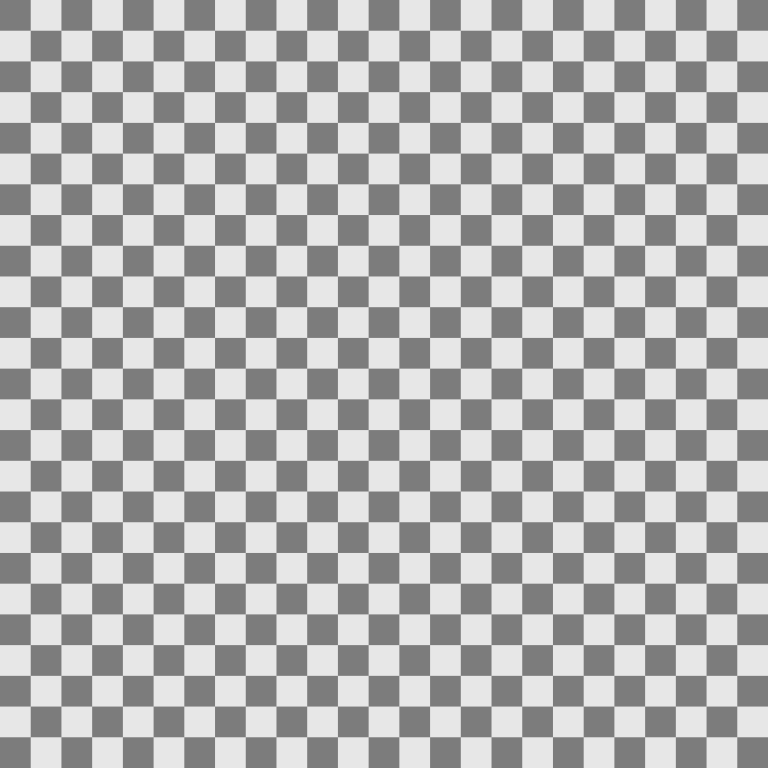
Reproduce this pattern procedurally as a WebGL 1 fragment shader.

```glsl
precision highp float;
// A plain two-tone checkerboard with dark squares in all four corners.
// Each axis is a triangle wave sharpened into a smooth +1/-1 square wave;
// the product of the two waves selects the dark or light tone.

uniform vec2 u_resolution;

const float CELLS = 25.0;              // squares along the canvas side
const float EDGE_PIXELS = 1.0;         // width of the smoothed edge
const vec3 DARK_GREY = vec3(0.486);
const vec3 LIGHT_GREY = vec3(0.906);

// Signed distance to the nearest grid line: positive in even cells.
vec2 alternatingDistance(vec2 cell) {
  return 0.5 - abs(mod(cell + 0.5, 2.0) - 1.0);
}

// +1 on dark squares, -1 on light ones, smooth across the edges.
float checker(vec2 cell, float edgeWidth) {
  vec2 wave = clamp(2.0 * alternatingDistance(cell) / edgeWidth, -1.0, 1.0);
  return wave.x * wave.y;
}

void main() {
  float cellsPerPixel = CELLS / min(u_resolution.x, u_resolution.y);
  vec2 cell = gl_FragCoord.xy * cellsPerPixel;

  float darkness = 0.5 + 0.5 * checker(cell, EDGE_PIXELS * cellsPerPixel);
  gl_FragColor = vec4(mix(LIGHT_GREY, DARK_GREY, darkness), 1.0);
}
```
